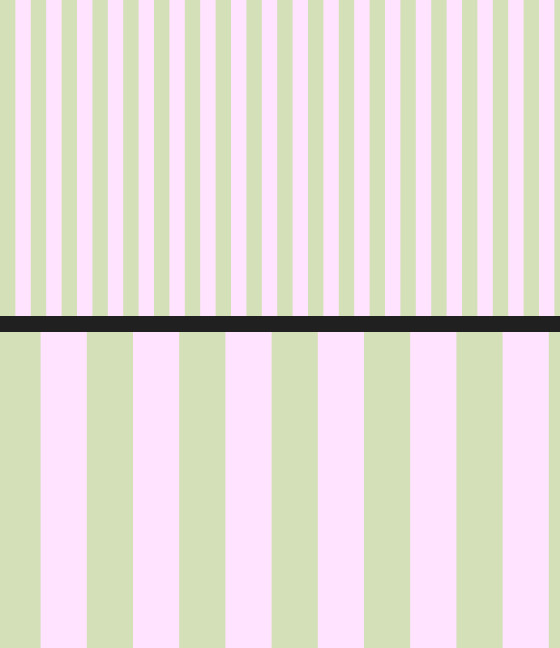
Top, the full canvas; bottom, a detail of the centre.
Give the GLSL for this pattern, as a WebGL 2 fragment shader.

```glsl
#version 300 es
precision highp float;
// Upright stripes of two pastel colours in equal widths, starting with green.
// A triangle wave across the canvas gives the signed distance to the nearest
// stripe edge, which is smoothed over about one pixel.

uniform vec2 u_resolution;
out vec4 fragColor;

const vec3 GREEN = vec3(0.83, 0.88, 0.72);
const vec3 PINK = vec3(1.00, 0.89, 1.00);
const float PERIOD = 0.055;      // one green and pink pair, in canvas widths
const float PINK_SHARE = 0.5;    // part of each period that is pink
const float PINK_CENTRE = 0.75;  // middle of the pink stripe within a period
const float EDGE_PIXELS = 1.0;   // width of the smoothed edge

// Signed distance to the pink stripes in canvas widths, positive inside.
float stripeDistance(float x) {
  float fromCentre = abs(fract(x / PERIOD - PINK_CENTRE + 0.5) - 0.5);
  return (0.5 * PINK_SHARE - fromCentre) * PERIOD;
}

void main() {
  float x = gl_FragCoord.x / u_resolution.x;
  float edge = EDGE_PIXELS / u_resolution.x;

  // Linear coverage of the pixel by the pink stripe
  float pinkCover = clamp(stripeDistance(x) / edge + 0.5, 0.0, 1.0);
  fragColor = vec4(mix(GREEN, PINK, pinkCover), 1.0);
}
```
